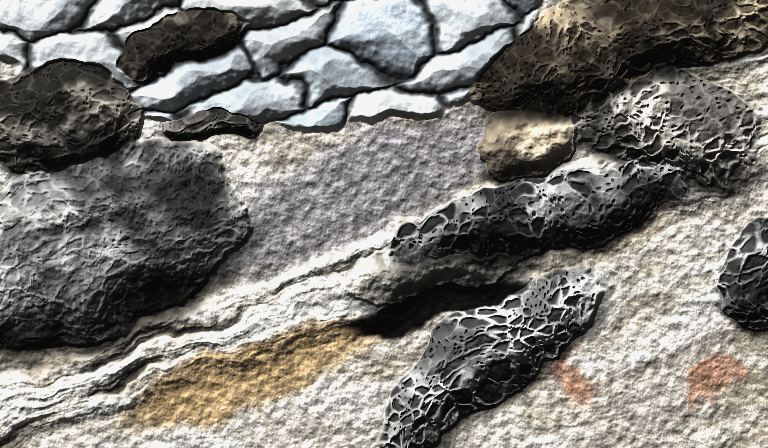
Reproduce this texture procedurally as a Shadertoy shader.

```glsl
// Weathered sandstone shore: tilted pale beds, blue-grey cobbles and dark pitted rocks.
// Layers of warped ellipses build a height and a colour; the height's slope
// towards the light then gives the shading. Pits are cellular noise.

const vec3 PALE     = vec3(0.88, 0.87, 0.84);
const vec3 TAN      = vec3(0.70, 0.66, 0.59);
const vec3 OCHRE    = vec3(0.66, 0.54, 0.36);
const vec3 BROWN    = vec3(0.46, 0.40, 0.31);
const vec3 MAUVE    = vec3(0.52, 0.51, 0.53);
const vec3 BLUE     = vec3(0.70, 0.75, 0.79);
const vec3 CHARCOAL = vec3(0.15, 0.15, 0.15);
const vec3 ASH      = vec3(0.74, 0.74, 0.73);
const vec3 RUST     = vec3(0.68, 0.43, 0.31);

const float BED_ANGLE = 0.34;
const float WARP      = 0.13;
const float RELIEF    = 0.85;
const float LIGHT_STEP = 0.004;
const vec2  LIGHT_DIR = vec2(-0.45, 0.89);

// Rocks from back to front: centre and radii, then angle, tone, brownness, pitting
const int ROCK_COUNT = 11;
const vec4 ROCK_SHAPE[ROCK_COUNT] = vec4[ROCK_COUNT](
    vec4(0.40, 0.92, 0.17, 0.05), vec4(0.13, 0.73, 0.18, 0.14),
    vec4(0.48, 0.71, 0.11, 0.04), vec4(0.23, 0.46, 0.33, 0.20),
    vec4(1.50, 0.71, 0.22, 0.11), vec4(1.18, 0.69, 0.12, 0.10),
    vec4(1.40, 0.90, 0.36, 0.11), vec4(0.98, 0.41, 0.20, 0.065),
    vec4(1.20, 0.51, 0.34, 0.075), vec4(1.08, 0.19, 0.33, 0.11),
    vec4(1.70, 0.40, 0.07, 0.13));
const vec4 ROCK_LOOK[ROCK_COUNT] = vec4[ROCK_COUNT](
    vec4(0.30, 0.15, 0.5, 0.5), vec4(-0.10, 0.20, 0.3, 0.5),
    vec4(0.00, 0.30, 0.2, 0.7), vec4(0.35, 0.42, 0.0, 0.3),
    vec4(-0.30, 0.75, 0.2, 0.8), vec4(0.30, 0.85, 0.6, 0.1),
    vec4(0.25, 0.35, 0.7, 0.6), vec4(0.20, 0.90, 0.2, 0.1),
    vec4(0.25, 0.42, 0.0, 1.0), vec4(0.70, 0.65, 0.0, 0.9),
    vec4(0.10, 0.50, 0.0, 0.9));

struct Surface { float height; vec3 colour; };

float hash(vec2 p) {
    vec3 q = fract(vec3(p.xyx) * 0.1031);
    q += dot(q, q.yzx + 33.33);
    return fract((q.x + q.y) * q.z);
}

float noise(vec2 p) {
    vec2 i = floor(p), f = fract(p);
    f = f * f * (3.0 - 2.0 * f);
    return mix(mix(hash(i), hash(i + vec2(1, 0)), f.x),
               mix(hash(i + vec2(0, 1)), hash(i + vec2(1, 1)), f.x), f.y);
}

float fbm(vec2 p) {
    float sum = 0.0, amp = 0.516;
    for (int i = 0; i < 5; i++) {
        sum += amp * noise(p);
        p = mat2(1.6, 1.2, -1.2, 1.6) * p + 7.3;
        amp *= 0.5;
    }
    return sum;
}

// Nearest distance, second distance and random value of the nearest cell
vec3 cells(vec2 p) {
    vec2 base = floor(p);
    vec3 best = vec3(9.0, 9.0, 0.0);
    for (int y = -1; y <= 1; y++)
    for (int x = -1; x <= 1; x++) {
        vec2 id = base + vec2(x, y);
        float d = length(id + 0.1 + 0.8 * vec2(hash(id), hash(id + 57.0)) - p);
        if (d < best.x) best = vec3(d, best.x, hash(id + 91.0));
        else best.y = min(best.y, d);
    }
    return best;
}

vec2 turn(vec2 p, float a) {
    return vec2(cos(a) * p.x + sin(a) * p.y, cos(a) * p.y - sin(a) * p.x);
}

// Position inside an ellipse whose rim has length one
vec2 local(vec2 p, vec4 shape, float angle) {
    return turn(p - shape.xy, angle) / shape.zw;
}

float patchMask(vec2 p, vec4 shape, float angle, float soft) {
    return smoothstep(-soft, soft, 1.0 - length(local(p, shape, angle)));
}

Surface surfaceAt(vec2 p) {
    vec2 w = p + WARP * (vec2(fbm(p * 6.0), fbm(p * 6.0 + 17.0)) - 0.5);
    vec2 bed = turn(w, BED_ANGLE);
    float coarse = fbm(p * 9.0 + 3.0);
    float grain = fbm(p * 60.0);
    float strata = fbm(vec2(bed.x * 3.5, bed.y * 26.0));
    float mottle = smoothstep(0.3, 0.7, coarse);

    // Tilted beds, strongest on the lower left ledge and the upper right slope
    float ledge = smoothstep(-0.05, 0.03, bed.y) * (1.0 - smoothstep(0.14, 0.18, bed.y));
    ledge = max(0.2, max(ledge, 0.7 * smoothstep(1.2, 1.5, w.x) * smoothstep(0.55, 0.7, w.y)));
    vec3 colour = mix(TAN, PALE, mix(mottle, smoothstep(0.35, 0.65, strata), 0.5));
    colour *= 1.0 - 0.65 * ledge * (1.0 - smoothstep(0.30, 0.43, strata));
    float height = 0.035 * ledge * strata + 0.012 * coarse;

    // Stains and the sandy hollow
    colour = mix(colour, MAUVE, 0.85 * patchMask(w, vec4(0.82, 0.58, 0.36, 0.11), 0.4, 0.3));
    colour = mix(colour, OCHRE, 0.8 * patchMask(w, vec4(0.58, 0.17, 0.30, 0.07), 0.4, 0.25));
    float rust = smoothstep(0.58, 0.72, fbm(w * 7.0 + 40.0));
    colour = mix(colour, RUST, 0.6 * rust * patchMask(w, vec4(1.4, 0.2, 0.35, 0.12), -0.2, 0.4));

    // Smooth blue-grey cobbles
    vec3 cobble = cells(turn(w, 0.25) * vec2(4.5, 9.0));
    float gap = cobble.y - cobble.x;
    float shore = patchMask(w, vec4(0.55, 1.02, 0.66, 0.30), -0.05, 0.03);
    vec3 stone = mix(BLUE, PALE, cobble.z * 0.6) * mix(0.85, 1.08, mottle);
    stone *= mix(0.25, 1.0, smoothstep(0.02, 0.16, gap));
    colour = mix(colour, stone, shore);
    height = mix(height, 0.07 * sqrt(gap + 0.03) + 0.006 * coarse, shore);

    // Shadowed cave below the ridge
    colour *= 1.0 - 0.92 * patchMask(w, vec4(0.98, 0.32, 0.20, 0.045), 0.2, 0.15);

    // Rocks with shaded undersides and contact shadows
    float pitting = 0.0;
    for (int i = 0; i < ROCK_COUNT; i++) {
        vec4 look = ROCK_LOOK[i];
        vec2 q = local(w, ROCK_SHAPE[i], look.x);
        float inside = 1.0 - length(q);
        float mask = smoothstep(-0.03, 0.03, inside);
        float under = 1.0 - smoothstep(-0.9, 0.1, q.y);
        colour *= 1.0 - 0.75 * under * smoothstep(-0.3, 0.0, inside);
        vec3 rock = mix(CHARCOAL, ASH, clamp(look.y + 0.8 * (mottle - 0.5), 0.0, 1.1));
        rock = mix(rock, rock * BROWN * 2.3, look.z) * (1.0 - 0.55 * under);
        float dome = 0.055 * smoothstep(0.0, 0.6, inside) + 0.05 * coarse;
        colour = mix(colour, rock, mask);
        height = mix(height, dome + 0.015 * strata, mask);
        pitting = mix(pitting, look.w, mask);
    }

    // Honeycomb: large hollows between pale walls, then small holes
    vec3 comb = cells(turn(w, 0.4) * vec2(24.0, 34.0));
    vec3 pore = cells(w * 75.0);
    float hollow = smoothstep(0.08, 0.40, comb.y - comb.x) * step(0.3, comb.z);
    float hole = (1.0 - smoothstep(0.15, 0.40, pore.x)) * step(0.5, pore.z);
    float pit = pitting * max(hollow * smoothstep(0.25, 0.55, coarse), 0.7 * hole);
    colour *= 1.0 - 0.72 * pit;
    colour += 0.12 * pitting * (1.0 - smoothstep(0.0, 0.12, comb.y - comb.x));
    height -= 0.012 * pit;

    // Gritty finish, finer on the cobbles
    float grit = mix(1.0, 0.35, shore * (1.0 - pitting));
    colour *= 1.0 + 0.7 * grit * (grain - 0.5);
    height += 0.011 * grit * grain;
    return Surface(height, colour);
}

void mainImage(out vec4 fragColor, in vec2 fragCoord) {
    vec2 p = fragCoord / iResolution.y;
    Surface here = surfaceAt(p);
    Surface lightward = surfaceAt(p + LIGHT_STEP * LIGHT_DIR);
    float slope = (here.height - lightward.height) / LIGHT_STEP;
    float shade = clamp(1.0 + RELIEF * slope, 0.25, 1.4);
    fragColor = vec4(clamp(here.colour * shade, 0.03, 0.96), 1.0);
}
```
